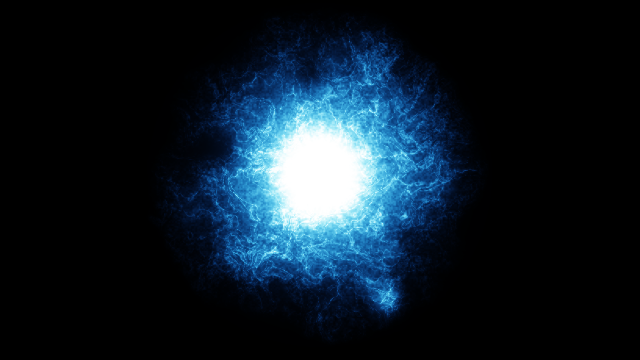
Write a Shadertoy shader that draws this background.

```glsl
// A blazing white-blue energy burst wrapped in torn plasma filaments on black.

const vec2 BURST_CENTER = vec2(0.0, 0.014);

float hash(vec2 p) {
    return fract(sin(dot(p, vec2(127.1, 311.7))) * 43758.545);
}

float noise(vec2 p) {
    vec2 cell = floor(p), f = fract(p);
    f = f * f * (3.0 - 2.0 * f);
    float low = mix(hash(cell), hash(cell + vec2(1, 0)), f.x);
    float high = mix(hash(cell + vec2(0, 1)), hash(cell + vec2(1, 1)), f.x);
    return mix(low, high, f.y);
}

float fbm(vec2 p) {
    float sum = 0.0, amplitude = 0.5;
    for (int i = 0; i < 5; i++) {
        sum += amplitude * noise(p);
        p = mat2(1.6, 1.2, -1.2, 1.6) * p + 7.3;
        amplitude *= 0.5;
    }
    return sum;
}

vec2 turbulence(vec2 p) {
    return vec2(fbm(p), fbm(p + vec2(31.4, 17.2))) - 0.5;
}

// Soft round weight used to push the cloud outline and to place hot spots.
float lump(vec2 p, vec2 center, float size) {
    vec2 d = (p - center) / size;
    return exp(-dot(d, d));
}

// Thin bright lines along the mid level of layered noise.
float filaments(vec2 p, float width) {
    float sum = 0.0, strength = 1.0;
    for (int i = 0; i < 4; i++) {
        float level = abs(fbm(p + float(i) * 13.7) - 0.5);
        sum += strength * pow(width / (width + level), 1.6);
        p *= 1.35;
        strength *= 0.8;
    }
    return sum;
}

// Radius bent by hollows (positive) and swells (negative).
float cloudRadius(vec2 p) {
    float r = length(p);
    r += 0.13 * lump(p, vec2(-0.30, 0.07), 0.065);
    r += 0.11 * lump(p, vec2(-0.045, 0.26), 0.05);
    r += 0.06 * lump(p, vec2(0.25, -0.19), 0.06);
    r += 0.05 * lump(p, vec2(-0.06, -0.34), 0.07);
    r -= 0.13 * lump(p, vec2(0.18, -0.34), 0.05);
    r -= 0.06 * lump(p, vec2(-0.24, -0.23), 0.08);
    r -= 0.05 * lump(p, vec2(0.33, -0.01), 0.07);
    r -= 0.04 * lump(p, vec2(0.25, 0.20), 0.10);
    r -= 0.05 * lump(p, vec2(0.14, 0.39), 0.10);
    r -= 0.05 * lump(p, vec2(0.02, -0.41), 0.05);
    r -= 0.05 * lump(p, vec2(-0.40, -0.11), 0.07);
    return r;
}

// Maps energy to deep blue, cyan, then white.
vec3 plasmaColor(float energy) {
    float e2 = energy * energy;
    vec3 density = vec3(0.06 * energy + 0.02 * e2 * energy,
                        0.36 * energy + 0.10 * e2, energy);
    return 1.0 - exp(-density);
}

void mainImage(out vec4 fragColor, in vec2 fragCoord) {
    vec2 p = (fragCoord - 0.5 * iResolution.xy) / iResolution.y - BURST_CENTER;
    float r = length(p);
    vec2 direction = p / max(r, 0.001);

    // Torn outline
    vec2 warp = turbulence(p * 7.0);
    float cloud = cloudRadius(p + 0.11 * warp) + 0.06 * (fbm(p * 14.0 + 5.0) - 0.5);
    float body = 1.0 - smoothstep(0.19, 0.37, cloud);
    float halo = 1.0 - smoothstep(0.29, 0.46, cloud);

    // Threads, radial streaks and fine particles
    float threads = filaments(p * 8.0 + 2.2 * warp, 0.022);
    float streaks = noise(direction * 11.0 + p * 9.0 + 3.0 * warp);
    float grain = 0.6 * noise(p * 230.0) + 0.4 * noise(p * 130.0 + 9.0);
    float inner = 1.0 - smoothstep(0.12, 0.27, r);

    float energy = body * (0.55 + 1.25 * threads);
    energy += inner * (0.55 + 1.1 * streaks * streaks);
    energy += halo * (0.05 + 0.55 * threads * grain);

    // Hot knots on the rim
    float knots = lump(p, vec2(0.18, -0.345), 0.035)
                + lump(p, vec2(0.0, 0.23), 0.022)
                + lump(p, vec2(0.165, 0.174), 0.025)
                + lump(p, vec2(0.19, -0.21), 0.03);
    energy += knots * (0.4 + 0.9 * threads);
    energy *= 0.6 + 0.8 * grain;

    // White core and its glow
    energy += 6.0 * exp(-pow(r / 0.115, 3.0)) + 1.1 * exp(-pow(r / 0.19, 2.0));

    fragColor = vec4(plasmaColor(energy), 1.0);
}
```
